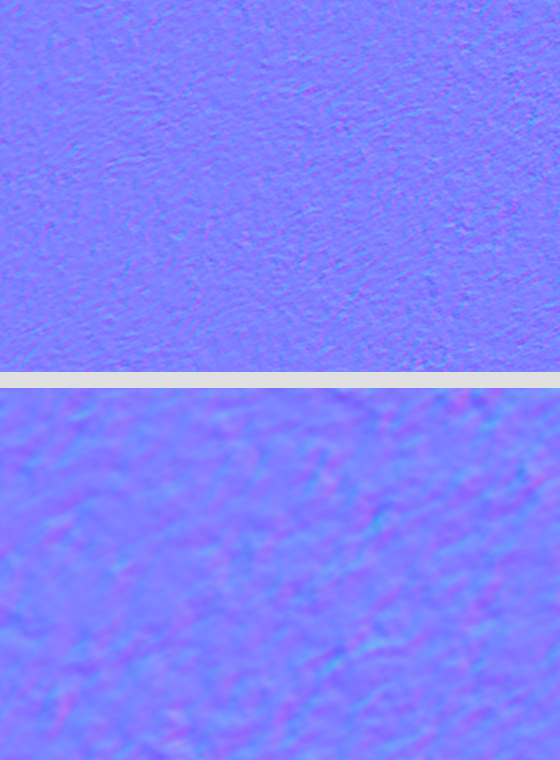
Top, the full canvas; bottom, a detail of the centre.
Write a WebGL 1 fragment shader that draws this texture map.

```glsl
precision highp float;
// Tangent-space normal map of a rough, wind-combed surface with slanted ripples.

uniform vec2 u_resolution;

#define STREAK_ANGLE 1.03              // long thin streaks, radians
#define STREAK_CELLS vec2(14.0, 50.0)  // cells along and across, per canvas height
#define STREAK_SLOPE 0.078
#define RIPPLE_ANGLE 0.50              // short, flatter ripples
#define RIPPLE_CELLS vec2(34.0, 56.0)
#define RIPPLE_SLOPE 0.098
#define GRAIN_CELLS vec2(78.0, 98.0)
#define GRAIN_SLOPE 0.050
#define SWELL_SLOPE 0.024              // broad undulation
#define SKEW 0.12                      // steepens the faces toward the upper left
#define BEND 0.035                     // large-scale wandering of the directions
#define TAP 0.002                      // finite-difference step

vec2 gradientAt(vec2 cell) {
  vec3 q = fract(cell.xyx * vec3(0.1031, 0.1030, 0.0973));
  q += dot(q, q.yzx + 33.33);
  float turn = 6.2832 * fract((q.x + q.y) * q.z);
  return vec2(cos(turn), sin(turn));
}

float gradientNoise(vec2 p) {
  vec2 i = floor(p);
  vec2 f = p - i;
  vec2 w = f * f * f * (f * (f * 6.0 - 15.0) + 10.0);
  vec2 e = vec2(1.0, 0.0);
  float low = mix(dot(gradientAt(i), f),
                  dot(gradientAt(i + e), f - e), w.x);
  float high = mix(dot(gradientAt(i + e.yx), f - e.yx),
                   dot(gradientAt(i + 1.0), f - 1.0), w.x);
  return mix(low, high, w.y);
}

// Ridges stretched along an angle, leaning to one side; scaled to a given slope.
float ridges(vec2 p, float angle, vec2 cells, float slope) {
  vec2 along = vec2(cos(angle), sin(angle));
  vec2 across = vec2(along.y, -along.x);
  vec2 q = vec2(dot(p, along), dot(p, across)) * cells + 200.0;
  q.y += SKEW * gradientNoise(q);
  return gradientNoise(q) * slope / cells.y;
}

float surfaceHeight(vec2 p, float grain) {
  vec2 bent = p + BEND * vec2(gradientNoise(p * 3.0 + 17.0),
                              gradientNoise(p * 3.0 + 61.0));
  bent += 0.005 * vec2(gradientNoise(p * 27.0 + 37.0),
                       gradientNoise(p * 27.0 + 91.0));
  return ridges(bent, STREAK_ANGLE, STREAK_CELLS, STREAK_SLOPE)
       + ridges(bent + 3.7, RIPPLE_ANGLE, RIPPLE_CELLS, RIPPLE_SLOPE)
       + ridges(p + 7.3, RIPPLE_ANGLE, GRAIN_CELLS, GRAIN_SLOPE * grain)
       + ridges(p + 5.1, RIPPLE_ANGLE, vec2(10.0, 16.0), SWELL_SLOPE);
}

void main() {
  vec2 p = gl_FragCoord.xy / u_resolution.y;
  float side = gl_FragCoord.x / u_resolution.x;

  // Roughness gathers in small knots and grows toward the right.
  float grain = mix(0.75, 1.3, side);
  float knots = 0.35 * gradientNoise(p * 4.0 + 83.0)
              + 1.2 * gradientNoise(p * 22.0 + 29.0);
  float activity = mix(0.88, 1.12, side) * exp(knots);

  // Slope by forward differences, encoded as a normal.
  float here = surfaceHeight(p, grain);
  vec2 slope = vec2(surfaceHeight(p + vec2(TAP, 0.0), grain),
                    surfaceHeight(p + vec2(0.0, TAP), grain)) - here;
  vec3 normal = normalize(vec3(-slope * activity / TAP, 1.0));
  gl_FragColor = vec4(0.5 + 0.5 * normal, 1.0);
}
```
